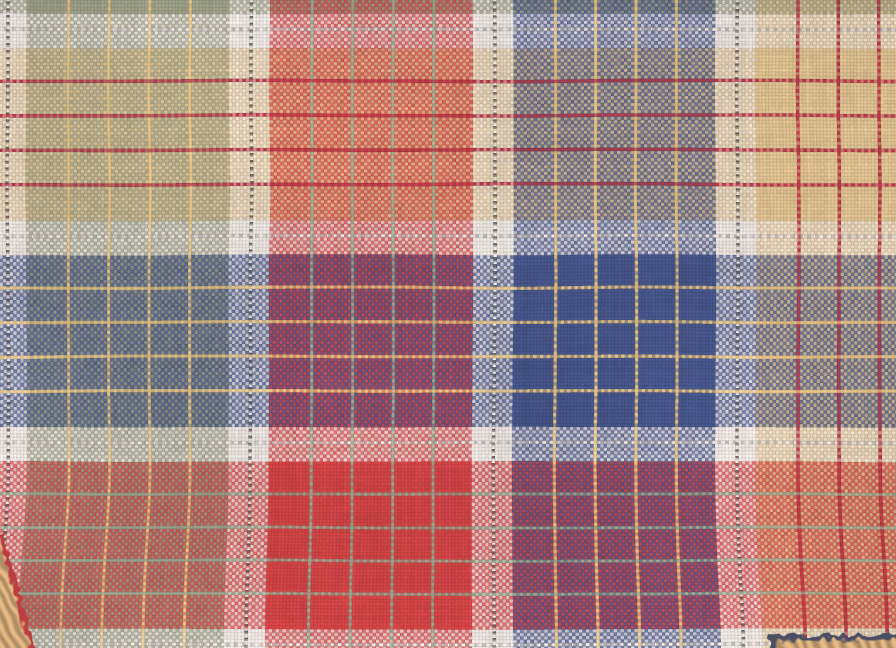
This texture is drawn by a WebGL 1 fragment shader. Its source:

```glsl
precision highp float;
// Woven madras check: warp and weft stripes in four dyes, parted by cream bands.
// Each yarn gets its colour from its place in a six-cell stripe; a soft plain
// weave blends the two yarns. Slubs, stretch and frayed corners add wear.

uniform vec2 u_resolution;

const vec2 CELLS = vec2(22.10, 18.80);   // cells across and up the canvas
const vec2 START = vec2(0.31, 0.548);    // phase of the first band
const vec2 YARNS = vec2(12.0, 10.0);     // yarns per cell
const float STRIPE = 6.0;                // one band cell and five dyed cells

const vec3 GREEN  = vec3(0.61, 0.62, 0.53);
const vec3 RED    = vec3(0.84, 0.27, 0.28);
const vec3 BLUE   = vec3(0.28, 0.34, 0.55);
const vec3 YELLOW = vec3(0.89, 0.77, 0.58);
const vec3 CREAM  = vec3(0.94, 0.91, 0.89);
const vec3 DARK   = vec3(0.30, 0.28, 0.28);
const vec3 TAN    = vec3(0.82, 0.66, 0.47);

float hash(vec2 p) {
  return fract(sin(dot(p, vec2(127.1, 311.7))) * 43758.545);
}

float noise(vec2 p) {
  vec2 i = floor(p), f = fract(p);
  f = f * f * (3.0 - 2.0 * f);
  float low = mix(hash(i), hash(i + vec2(1.0, 0.0)), f.x);
  float high = mix(hash(i + vec2(0.0, 1.0)), hash(i + 1.0), f.x);
  return mix(low, high, f.y);
}

// Dye cycle: green, red, blue, yellow
vec3 dye(float i) {
  vec3 c = mix(GREEN, RED, step(0.5, i));
  c = mix(c, BLUE, step(1.5, i));
  return mix(c, YELLOW, step(2.5, i));
}

// Thin line dye: green on red, red on yellow, yellow on the others
vec3 lineDye(float i) {
  if (i > 2.5) return RED * vec3(0.88, 0.85, 1.0);
  return (i > 0.5 && i < 1.5) ? GREEN : YELLOW * vec3(0.99, 0.97, 0.88);
}

// Colour of yarn n in rgb; alpha tells how far it floats above the weave
vec4 yarn(float n, float count, float firstDye, float along, float fleck) {
  float pos = n / count + 0.001;
  float cell = mod(pos, STRIPE);
  float i = mod(floor(pos / STRIPE) + firstDye, 4.0);
  vec4 c = vec4(cell < 1.0 ? CREAM : dye(i), 0.0);
  if (cell > 1.5 && fract(cell) < 0.03) c = vec4(lineDye(i), 0.32);
  if (abs(cell - 0.5) < 0.03) {
    vec3 dash = mix(DARK, CREAM, step(0.5, fract(along * 5.0)));
    c = vec4(mix(CREAM, dash, fleck), 0.3);
  }
  float slub = noise(vec2(along * 2.5, n * 7.3 + firstDye * 31.0));
  c.rgb *= 0.94 + 0.06 * hash(vec2(n, firstDye)) + 0.08 * slub;
  return c;
}

// Rounded shading across a yarn
float roundness(float across) {
  return 1.0 - 0.8 * across * across;
}

// Stretch that spreads the warp and lifts the weft near the lower edge
vec2 stretch(vec2 uv) {
  float low = 1.0 - smoothstep(0.0, 0.28, uv.y);
  vec2 g = uv * CELLS + START;
  g.x -= (uv.x - 0.55) * 0.45 * low;
  g.y -= 0.16 * low;
  g += 0.05 * (vec2(noise(uv * 7.0), noise(uv * 7.0 + 40.0)) - 0.5);
  return g;
}

vec3 weave(vec2 uv) {
  vec2 g = stretch(uv);
  vec2 t = g * YARNS + 0.5;
  vec2 n = floor(t), across = fract(t) - 0.5;
  vec4 warp = yarn(n.x, YARNS.x, 0.0, g.y, 0.8);
  vec4 weft = yarn(n.y, YARNS.y, 1.0, g.x, 0.3);
  // Parity picks the upper yarn; the lower one still shows through
  float parity = 2.0 * mod(n.x + n.y, 2.0) - 1.0;
  float lift = 0.18 + 0.14 * hash(n);
  float over = clamp(0.5 + lift * parity + warp.a - weft.a, 0.0, 1.0);
  vec3 c = mix(weft.rgb * roundness(across.y), warp.rgb * roundness(across.x), over);
  return c * (0.97 + 0.06 * noise(uv * 5.0 + 9.0));
}

// Frayed corner: d is the depth inside the tear, rim the colour of its edge
vec3 fray(vec3 cloth, vec2 p, float d, vec3 rim) {
  d += 0.010 * (noise(p * 130.0) - 0.5);
  float strand = 0.5 + 0.5 * sin(dot(p, vec2(330.0, 190.0)) + 5.0 * noise(p * 40.0));
  vec3 loose = mix(TAN * 0.82, TAN * 1.12, strand);
  vec3 c = mix(rim, loose, smoothstep(0.005, 0.010, d));
  return mix(cloth, c, smoothstep(-0.001, 0.001, d));
}

vec3 shade(vec2 uv) {
  vec2 p = uv * vec2(1.381, 1.0);
  vec3 c = weave(uv);
  float left = 0.050 * (1.0 - p.y / 0.175) + 0.004 - p.x;
  c = fray(c, p, min(left, 0.175 - p.y), RED * 0.88);
  float right = min(0.020 - p.y, (p.x - 1.187) * 0.5);
  return fray(c, p, right, mix(DARK, BLUE, 0.4));
}

void main() {
  // Average a 3 by 3 grid to smooth the fine yarns
  vec3 sum = vec3(0.0);
  for (int j = 0; j < 3; j++) {
    for (int i = 0; i < 3; i++) {
      vec2 offset = (vec2(float(i), float(j)) - 1.0) / 3.0;
      sum += shade((gl_FragCoord.xy + offset) / u_resolution);
    }
  }
  gl_FragColor = vec4(sum / 9.0, 1.0);
}
```
